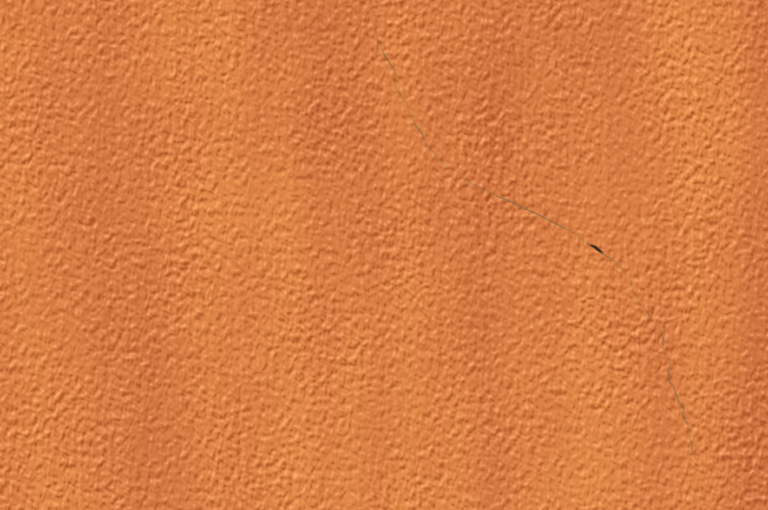
Give the GLSL for this texture, as a Shadertoy shader.

```glsl
// Rough orange stucco wall with soft vertical colour streaks and a hairline crack.

const vec3 GOLDEN_ORANGE = vec3(0.872, 0.524, 0.279);
const vec3 RUSTY_ORANGE  = vec3(0.828, 0.465, 0.261);
const vec3 PIT_COLOUR    = vec3(0.67, 0.33, 0.17);
const vec3 GLINT_COLOUR  = vec3(0.97, 0.68, 0.46);
const vec3 CRACK_COLOUR  = vec3(0.53, 0.41, 0.27);
const vec3 NICK_COLOUR   = vec3(0.17, 0.13, 0.09);

const float GRAIN_SCALE     = 72.0;   // grains per canvas height
const float GRAIN_CONTRAST  = 0.115;
const float STREAK_CONTRAST = 1.15;
const float GROOVE_CONTRAST = 0.045;
const float CRACK_WIDTH     = 0.0014;
const float CRACK_OPACITY   = 0.6;
const float NICK_HEIGHT     = 0.512;
const vec2  LIGHT_OFFSET    = vec2(-0.22, 0.42);  // in grain cells

vec2 randomGradient(vec2 cell) {
    vec3 q = fract(cell.xyx * vec3(0.1031, 0.1030, 0.0973));
    q += dot(q, q.yzx + 33.33);
    float angle = 6.28318 * fract((q.x + q.y) * q.z);
    return vec2(cos(angle), sin(angle));
}

float gradientNoise(vec2 p) {
    vec2 cell = floor(p);
    vec2 f = p - cell;
    vec2 u = f * f * f * (f * (f * 6.0 - 15.0) + 10.0);
    vec2 e = vec2(0.0, 1.0);
    float a = dot(randomGradient(cell), f);
    float b = dot(randomGradient(cell + e.yx), f - e.yx);
    float c = dot(randomGradient(cell + e.xy), f - e.xy);
    float d = dot(randomGradient(cell + e.yy), f - e.yy);
    return mix(mix(a, b, u.x), mix(c, d, u.x), u.y);
}

// Two octaves of grain; the second is turned to hide the lattice.
float grainHeight(vec2 p) {
    vec2 turned = mat2(0.8, 0.6, -0.6, 0.8) * p;
    return gradientNoise(p) + 0.55 * gradientNoise(turned * 1.75 + 41.3);
}

// Washes that run down the wall, broad and narrow.
float streaks(vec2 p) {
    float sway = 0.03 * gradientNoise(p * 2.5 + 7.0);
    float x = p.x + sway;
    float broad  = gradientNoise(vec2(x * 4.3 + 3.4, p.y * 0.9 + 2.6));
    float narrow = gradientNoise(vec2(x * 13.0 + 9.1, p.y * 1.3 + 5.2));
    float blotch = gradientNoise(p * 6.0 + 17.0);
    return broad + 0.5 * narrow + 0.3 * blotch;
}

// Crack path: x as a function of height, flattening near the middle.
float crackX(float y) {
    float t = y - 0.59;
    float wiggle = 0.018 * gradientNoise(vec2(y * 13.0, 4.5))
                 + 0.008 * gradientNoise(vec2(y * 55.0, 8.5));
    return 1.03 - 0.35 * t - 0.17 * tanh(t / 0.09) + wiggle;
}

float crackDistance(vec2 p) {
    float stepY = 0.003;
    float slope = (crackX(p.y + stepY) - crackX(p.y - stepY)) / (2.0 * stepY);
    return abs(p.x - crackX(p.y)) / sqrt(1.0 + slope * slope);
}

void mainImage(out vec4 fragColor, in vec2 fragCoord) {
    vec2 p = fragCoord / iResolution.y;
    float pixel = 1.0 / iResolution.y;

    // Base wash, rustier along the right edge
    float wash = 0.5 + STREAK_CONTRAST * streaks(p);
    wash -= 0.7 * smoothstep(1.42, 1.5, p.x);
    vec3 colour = mix(RUSTY_ORANGE, GOLDEN_ORANGE, clamp(wash, -0.3, 1.3));

    // Raised grain lit from above
    vec2 g = p * GRAIN_SCALE * vec2(1.08, 0.95);
    g += 0.35 * vec2(gradientNoise(g * 0.4 + 3.0), gradientNoise(g * 0.4 + 23.0));
    float height = grainHeight(g);
    float relief = height - grainHeight(g + LIGHT_OFFSET);
    float roughness = 1.0 + 0.6 * gradientNoise(p * vec2(7.0, 4.0) + 31.0);
    colour += GRAIN_CONTRAST * roughness * relief * vec3(1.0, 0.98, 0.88);

    // Shadowed pits and bright grain tips
    float pits = smoothstep(0.35, 0.75, -relief - 0.3 * height);
    float glints = smoothstep(0.45, 0.85, relief + 0.3 * height);
    colour = mix(colour, PIT_COLOUR, 0.38 * pits * roughness);
    colour = mix(colour, GLINT_COLOUR, 0.35 * glints);

    // Faint vertical trowel grooves in patches
    float groovePatch = smoothstep(-0.1, 0.4, gradientNoise(p * vec2(3.5, 2.5) + 13.0));
    float groove = gradientNoise(vec2(p.x * 85.0, p.y * 12.0));
    colour += GROOVE_CONTRAST * groovePatch * groove;

    // Broken hairline crack with one deeper nick
    float dist = crackDistance(p);
    float nick = 1.0 - smoothstep(0.004, 0.014, abs(p.y - NICK_HEIGHT));
    float width = CRACK_WIDTH * (1.0 + 0.7 * nick);
    float line = 1.0 - smoothstep(width - 0.5 * pixel, width + pixel, dist);
    float broken = 0.35 + 0.65 * smoothstep(-0.25, 0.2, gradientNoise(vec2(p.y * 32.0, 2.5)));
    float ending = smoothstep(0.06, 0.16, p.y);
    float opacity = max(CRACK_OPACITY * broken * ending, 0.9 * nick);
    colour = mix(colour, mix(CRACK_COLOUR, NICK_COLOUR, nick), line * opacity);

    fragColor = vec4(clamp(colour, 0.0, 1.0), 1.0);
}
```
